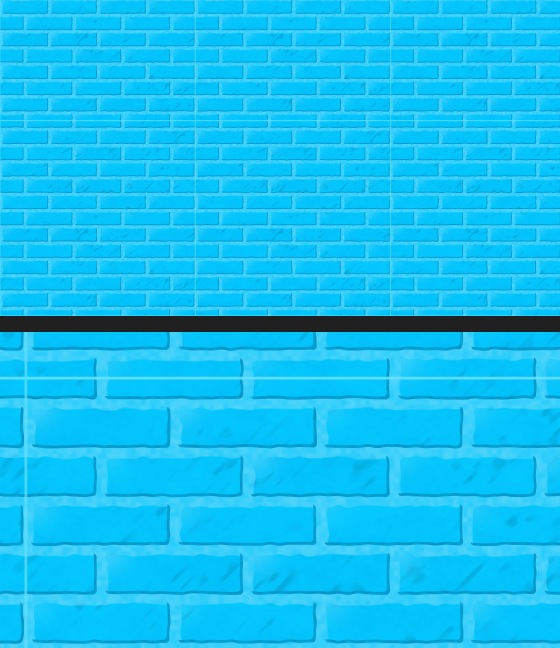
Top: the whole. Bottom: its middle third, enlarged.
Reproduce this texture procedurally as a Shadertoy shader.

```glsl
const float COURSE = 0.0515;              // course height / canvas height
const float TILE = 12.0;                  // courses per repeat, both ways
const vec2 CELL = vec2(3.0, 1.0);         // brick pitch in courses
const vec2 BRICK_MID = vec2(1.533, 0.4225);
const vec2 BRICK_HALF = vec2(1.415, 0.42);

const vec3 FACE = vec3(0.015, 0.785, 0.995);
const vec3 FACE_DEEP = vec3(0.01, 0.74, 0.97);
const vec3 MORTAR = vec3(0.15, 0.80, 0.985);
const vec3 MORTAR_PALE = vec3(0.33, 0.835, 0.98);
const vec3 SHADOW = vec3(0.02, 0.59, 0.78);
const vec3 SEAM = vec3(0.40, 0.88, 1.0);

float hash(vec2 p) {
    vec3 q = fract(p.xyx * 0.1031);
    q += dot(q, q.yzx + 33.33);
    return fract((q.x + q.y) * q.z);
}

// Value noise wrapping on a whole-number period
float noise(vec2 p, vec2 period) {
    vec2 i = floor(p), f = fract(p);
    f = f * f * (3.0 - 2.0 * f);
    vec2 a = mod(i, period), b = mod(i + 1.0, period);
    return mix(mix(hash(a), hash(vec2(b.x, a.y)), f.x),
               mix(hash(vec2(a.x, b.y)), hash(b), f.x), f.y);
}

float tiledNoise(vec2 p, vec2 freq) {
    return noise(p * freq, TILE * freq);
}

float roundBox(vec2 p, vec2 halfSize, float radius) {
    vec2 d = abs(p) - halfSize + radius;
    return length(max(d, 0.0)) + min(max(d.x, d.y), 0.0) - radius;
}

float coverage(float dist, float px) {
    return clamp(0.5 - dist / px, 0.0, 1.0);
}

float brickMask(vec2 p, float wobble, float px) {
    return coverage(roundBox(p, BRICK_HALF, 0.08) + wobble, px);
}

// Elongated diagonal marks, kept to sparse patches
float scratches(vec2 p) {
    vec2 diagonal = vec2(p.x + p.y, p.y - p.x);
    float streak = tiledNoise(diagonal, vec2(2.0, 6.0));
    float patchy = tiledNoise(p + 5.0, vec2(1.0, 2.0));
    return smoothstep(0.62, 0.95, streak) * smoothstep(0.45, 0.85, patchy);
}

vec3 brickFace(vec2 p, vec2 local, float tone) {
    float grain = tiledNoise(p, vec2(9.0, 12.0));
    float cloud = tiledNoise(p, vec2(2.0, 3.0));
    float deep = 0.4 * grain + 0.5 * cloud + 0.25 * tone - 0.25;
    deep += 0.15 * smoothstep(0.1, 0.4, local.y);
    vec3 color = mix(FACE, FACE_DEEP, clamp(deep, 0.0, 1.0));
    return mix(color, SHADOW, 0.5 * scratches(p));
}

void mainImage(out vec4 fragColor, in vec2 fragCoord) {
    float px = 1.0 / (iResolution.y * COURSE);
    vec2 p = fragCoord * px;

    // Running bond, counted down from the top
    vec2 wall = vec2(p.x, 1.0 / COURSE - p.y);
    float row = floor(wall.y);
    wall.x += 1.5 * mod(row, 2.0);
    vec2 id = mod(floor(wall / CELL), vec2(4.0, TILE));
    vec2 local = mod(wall, CELL) - BRICK_MID;
    float tone = hash(id + 17.0);

    // Mortar
    float grit = tiledNoise(p, vec2(10.0));
    vec3 color = mix(MORTAR, MORTAR_PALE, grit * 0.9);

    // Brick body, lit from the upper left
    float wobble = 0.035 * (tiledNoise(p, vec2(5.0)) - 0.5);
    float body = brickMask(local, wobble, px);
    float unshaded = brickMask(local + vec2(0.055, 0.06), wobble, px);
    float unlit = brickMask(local - vec2(0.06, 0.05), wobble * 2.0, px * 1.5);
    vec3 brick = brickFace(p, local, tone);

    // Pale worn corner fading into the face
    vec2 corner = (local + BRICK_HALF) / vec2(0.45, 0.4);
    float worn = exp(-dot(corner, corner)) * (0.25 + 0.5 * tone);
    float light = max(worn, (1.0 - unlit) * (0.45 + 0.45 * grit));
    brick = mix(brick, MORTAR_PALE, light);
    brick = mix(brick, SHADOW, (1.0 - unshaded) * (0.7 + 0.3 * grit));
    color = mix(color, brick, body);

    // Thin seams between repeats
    vec2 toSeam = abs(fract(p / TILE + 0.5) - 0.5) * TILE;
    float across = coverage(toSeam.y - 0.028, px);
    float upright = coverage(toSeam.x - 0.028, px);
    color = mix(color, SEAM, max(0.9 * across, 0.7 * upright));

    fragColor = vec4(color, 1.0);
}
```
